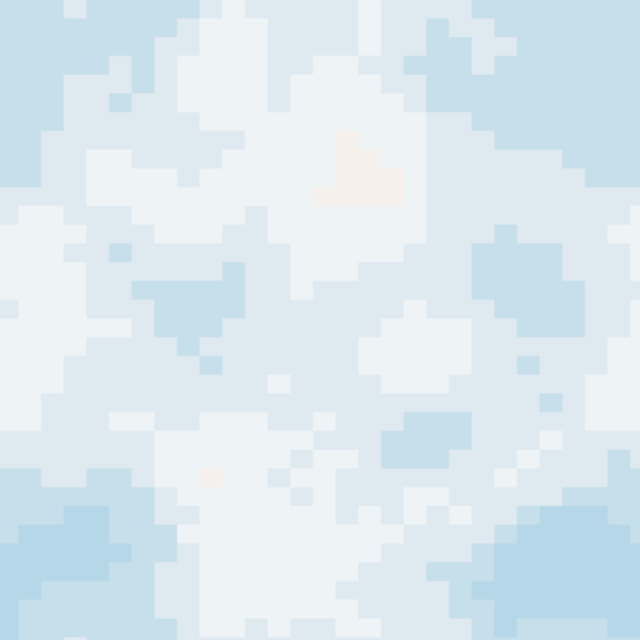
Give the GLSL for this pattern, as a WebGL 1 fragment shader.

```glsl
precision highp float;
// Pale icy mosaic: a soft cloud field quantised into flat rectangular cells.

uniform vec2 u_resolution;

const vec3 DEEP_BLUE = vec3(0.715, 0.845, 0.905);
const vec3 SKY_BLUE  = vec3(0.780, 0.870, 0.920);
const vec3 PALE_BLUE = vec3(0.870, 0.918, 0.943);
const vec3 ICE_WHITE = vec3(0.935, 0.953, 0.965);
const vec3 BLUSH     = vec3(0.962, 0.941, 0.925);

// Tone limits between neighbouring colours, in standard deviations
const float SKY_LEVEL   = -1.65;
const float PALE_LEVEL  = -0.50;
const float WHITE_LEVEL =  0.59;
const float BLUSH_LEVEL =  2.12;

const vec2  GRID        = vec2(28.24, 34.13); // cells across the canvas
const vec2  GRID_SHIFT  = vec2(0.19, 0.85);   // cut-off cells at the borders
const float EDGE_WIDTH  = 0.003;              // soft cell edge, in canvas units

const vec2  GLOW_CENTER = vec2(0.45, 0.56);
const vec2  GLOW_AMOUNT = vec2(0.75, 0.50);
const float CLOUD_AMOUNT = 0.75;
const float GRAIN_AMOUNT = 0.65;
const float CLOUD_FALLOFF = 1.3;              // higher gives smoother clouds
const float CLOUD_STRETCH = 0.85;             // below 1 widens the clouds
const int   MAX_WAVE = 5;
const float SEED = 3.7;
const float TAU = 6.2831853;

float hash(vec2 p) {
  return fract(sin(dot(p + SEED, vec2(127.1, 311.7))) * 43758.545);
}

// Sum of whole-number waves with random phases: zero mean, unit variance
float clouds(vec2 p) {
  float sum = 0.0;
  float power = 0.0;
  for (int i = 0; i <= MAX_WAVE; i++) {
    for (int j = -MAX_WAVE; j <= MAX_WAVE; j++) {
      vec2 k = vec2(float(i), float(j));
      // Skip the waves used by the glow and mirrored duplicates
      if (dot(k, k) < 1.5 || (i == 0 && j < 0)) continue;
      float amp = pow(length(k * vec2(1.0, CLOUD_STRETCH)), -CLOUD_FALLOFF);
      sum += amp * cos(TAU * (dot(k, p) + hash(k)));
      power += 0.5 * amp * amp;
    }
  }
  return sum / sqrt(power);
}

// Flat colour of one cell
vec3 cellColor(vec2 cell) {
  vec2 p = (cell + 0.5 - GRID_SHIFT) / GRID;
  float glow = dot(GLOW_AMOUNT, cos(TAU * (p - GLOW_CENTER)));
  float grain = hash(cell + 50.0) - 0.5;
  float tone = glow + CLOUD_AMOUNT * clouds(p) + GRAIN_AMOUNT * grain;

  vec3 color = DEEP_BLUE;
  color = mix(color, SKY_BLUE, step(SKY_LEVEL, tone));
  color = mix(color, PALE_BLUE, step(PALE_LEVEL, tone));
  color = mix(color, ICE_WHITE, step(WHITE_LEVEL, tone));
  return mix(color, BLUSH, step(BLUSH_LEVEL, tone));
}

void main() {
  vec2 uv = gl_FragCoord.xy / u_resolution;

  // Blend the four nearest cells across a narrow border
  vec2 q = uv * GRID + GRID_SHIFT - 0.5;
  vec2 cell = floor(q);
  vec2 blend = clamp((q - cell - 0.5) / (EDGE_WIDTH * GRID) + 0.5, 0.0, 1.0);

  vec3 lower = mix(cellColor(cell), cellColor(cell + vec2(1.0, 0.0)), blend.x);
  vec3 upper = mix(cellColor(cell + vec2(0.0, 1.0)), cellColor(cell + 1.0), blend.x);
  gl_FragColor = vec4(mix(lower, upper, blend.y), 1.0);
}
```
